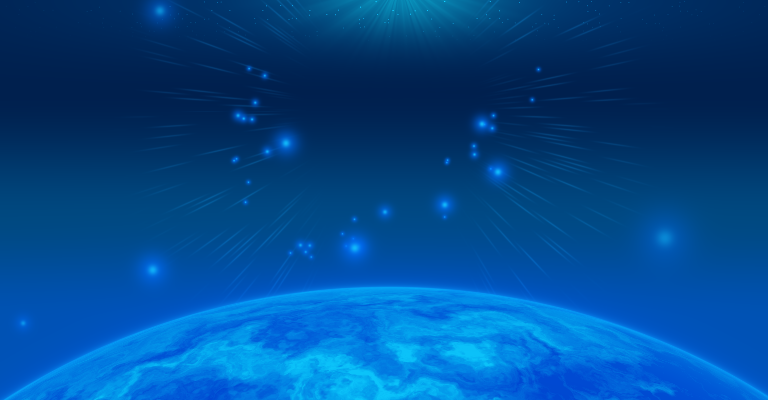
This background is drawn by a Shadertoy shader. Its source:

```glsl
// A blue planet horizon under a night sky with glowing stars and a cyan light overhead.
#define NAVY vec3(0.0, 0.125, 0.305)
#define TEAL vec3(0.0, 0.285, 0.50)
#define AZURE vec3(0.0, 0.32, 0.69)
#define CYAN vec3(0.015, 0.67, 0.94)
#define OCEAN vec3(0.0, 0.28, 0.82)
#define HALO vec3(0.0, 0.42, 0.96)
#define PLANET_CENTER vec2(0.972, -1.4975)
#define PLANET_RADIUS 1.78
#define STREAK_CENTER vec2(0.98, 0.72)
#define STREAK_GAIN 0.16
#define STAR_COUNT 33

float hash(vec2 p) {
    p = fract(p * vec2(0.1031, 0.1137));
    p += dot(p, p.yx + 33.33);
    return fract((p.x + p.y) * p.x * 91.7);
}

float noise(vec2 p) {
    vec2 i = floor(p), f = fract(p);
    f = f * f * (3.0 - 2.0 * f);
    return mix(mix(hash(i), hash(i + vec2(1, 0)), f.x),
               mix(hash(i + vec2(0, 1)), hash(i + vec2(1, 1)), f.x), f.y);
}

float fbm(vec2 p) {
    float sum = 0.0, amp = 0.5;
    for (int i = 0; i < 6; i++) {
        sum += amp * noise(p);
        p = mat2(1.6, 1.2, -1.2, 1.6) * p + 17.3;
        amp *= 0.55;
    }
    return sum;
}

// Soft elliptical blob, 1 at its middle
float blob(vec2 p, vec2 center, vec2 size) {
    vec2 d = (p - center) / size;
    return exp(-dot(d, d));
}

// Star with a blue halo and a bright core
vec3 addStar(vec3 col, vec2 p, vec2 pos, float size, float power) {
    float d = length(p - pos) / size;
    col = mix(col, HALO, power * exp(-d * d * 1.4));
    return mix(col, vec3(0.08, 0.8, 1.0), power * exp(-d * d * 16.0));
}

// Sky bands and the overhead light with its rays and dust
vec3 sky(vec2 p) {
    vec3 col = mix(TEAL, NAVY, smoothstep(0.44, 0.77, p.y));
    col = mix(AZURE, col, smoothstep(0.20, 0.47, p.y));
    col += vec3(0.0, 0.10, 0.15) * smoothstep(0.77, 1.0, p.y) * blob(p, vec2(1.02, p.y), vec2(0.85, 1.0));
    vec2 q = p - vec2(1.0, 1.05);
    float rays = 0.85 + 0.3 * noise(vec2(atan(q.x, -q.y) * 22.0, 3.0));
    col += vec3(0.03, 0.32, 0.26) * rays * blob(p, vec2(1.01, 1.02), vec2(0.25, 0.10));
    vec2 cell = floor(p * 95.0);
    vec2 offset = fract(p * 95.0) - 0.3 - 0.4 * vec2(hash(cell + 7.0), hash(cell + 31.0));
    float dust = step(0.86, hash(cell)) * (1.0 - smoothstep(0.05, 0.22, length(offset)));
    return col + vec3(0.05, 0.35, 0.4) * dust * smoothstep(0.88, 1.0, p.y) * blob(p, vec2(1.0, p.y), vec2(0.6, 1.0));
}

// Thin dashes flying outward on both sides
float streaks(vec2 p) {
    vec2 q = p - STREAK_CENTER;
    float r = length(q), a = atan(q.y, q.x) * 45.0;
    float lane = floor(a);
    float along = r * 6.0 + hash(vec2(lane, 5.0)) * 9.0;
    float dash = step(0.62, hash(vec2(lane, floor(along)))) * pow(sin(3.14159 * fract(along)), 2.0);
    float thin = exp(-pow((fract(a) - 0.5) * r / 45.0 / 0.0022, 2.0));
    float reach = smoothstep(0.2, 0.38, r) * (1.0 - smoothstep(0.48, 0.72, r));
    return dash * thin * reach * smoothstep(0.15, 0.32, abs(q.x));
}

// Foreshortened clouds over bright and deep water
vec3 planet(vec2 p, float depth) {
    vec2 q = p - PLANET_CENTER;
    float z = sqrt(max(PLANET_RADIUS * PLANET_RADIUS - dot(q, q), 0.0));
    vec2 s = vec2(p.x * 1.2, z);
    vec2 warp = vec2(fbm(s * 4.0), fbm(s * 4.0 + 9.0)) - 0.5;
    float cloud = fbm(s * vec2(7.0, 10.0) + warp * 5.0);
    float light = 0.38 + 0.46 * blob(p, vec2(0.85, 0.08), vec2(0.42, 0.2));
    light += 0.45 * blob(p, vec2(1.27, 0.12), vec2(0.2, 0.09));
    light -= 0.65 * blob(p, vec2(1.42, 0.055), vec2(0.13, 0.06));
    light -= 0.25 * blob(p, vec2(1.68, 0.04), vec2(0.16, 0.08));
    light += (cloud - 0.54) * 1.9;
    vec3 col = mix(OCEAN, CYAN, clamp(light, 0.0, 1.0));
    col += vec3(0.03, 0.1, 0.04) * smoothstep(0.9, 1.3, light);
    return mix(col, vec3(0.0, 0.50, 0.88), 0.8 * exp(-depth * 18.0));
}

void mainImage(out vec4 fragColor, in vec2 fragCoord) {
    vec2 p = fragCoord / iResolution.y;
    float px = 1.0 / iResolution.y;
    vec3 col = sky(p) + vec3(0.1, 0.6, 0.8) * streaks(p) * STREAK_GAIN;

    // Small stars scattered along a three-sided bowl
    for (int i = 0; i < STAR_COUNT; i++) {
        float id = float(i), t = hash(vec2(id, 3.7) * 13.0);
        vec2 pos = mix(vec2(1.09, 0.47), vec2(1.32, 0.82), t);
        if (i % 3 == 0) pos = mix(vec2(0.62, 0.48), vec2(0.64, 0.83), t);
        if (i % 3 == 1) pos = mix(vec2(0.70, 0.37), vec2(0.94, 0.44), t);
        pos += (vec2(hash(vec2(id * 7.0, 51.0)), hash(vec2(id * 5.0, 83.0))) - 0.5) * 0.1;
        float size = mix(0.007, 0.022, pow(hash(vec2(id * 3.0, 19.0)), 2.0));
        col = addStar(col, p, pos, size, 0.75);
    }

    // Large glows
    col = addStar(col, p, vec2(0.887, 0.380), 0.042, 0.95);
    col = addStar(col, p, vec2(0.382, 0.325), 0.045, 0.8);
    col = addStar(col, p, vec2(1.662, 0.405), 0.080, 0.42);
    col = addStar(col, p, vec2(0.715, 0.642), 0.036, 0.8);
    col = addStar(col, p, vec2(1.245, 0.570), 0.032, 0.85);
    col = addStar(col, p, vec2(1.112, 0.488), 0.028, 0.85);
    col = addStar(col, p, vec2(1.205, 0.690), 0.025, 0.8);
    col = addStar(col, p, vec2(0.400, 0.973), 0.045, 0.5);
    col = addStar(col, p, vec2(0.058, 0.192), 0.024, 0.55);

    // Atmosphere, globe and rim
    float depth = PLANET_RADIUS - length(p - PLANET_CENTER);
    float air = max(-depth, 0.0);
    col = mix(col, vec3(0.0, 0.34, 0.86), 0.35 * exp(-air * 9.0) + 0.35 * exp(-air * 40.0));
    col = mix(col, planet(p, depth), smoothstep(-px, px, depth));
    col += vec3(0.02, 0.16, 0.10) * exp(-abs(depth) * 130.0);
    fragColor = vec4(clamp(col, 0.0, 1.0), 1.0);
}
```
